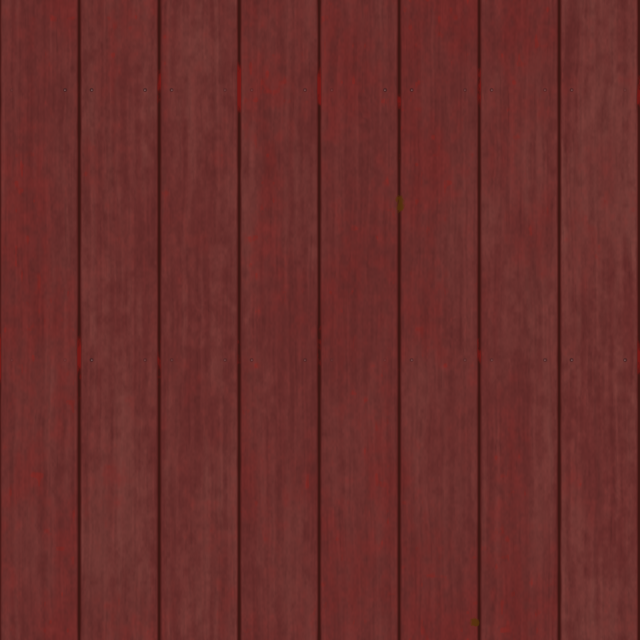
Reproduce this texture procedurally as a WebGL 1 fragment shader.

```glsl
precision highp float;
// Red painted vertical wood planks with dark seams, screws, chipped paint and moss.
uniform vec2 u_resolution;

#define PLANKS 8.0
#define SEAM_SHIFT 0.0104
#define SEAM_CORE 0.0012
#define SEAM_SHADE 0.0052
#define SCREW_RADIUS 0.0029
#define GRAIN_CONTRAST 0.30
#define PAINT vec3(0.398, 0.174, 0.165)
#define FADED vec3(0.437, 0.226, 0.207)
#define FRESH_RED vec3(0.438, 0.152, 0.143)
#define SEAM_EDGE vec3(0.300, 0.108, 0.098)
#define SEAM_DARK vec3(0.225, 0.085, 0.068)
#define MOSS vec3(0.330, 0.200, 0.040)

float hash(vec2 p) {
  vec3 q = fract(vec3(p.xyx) * 0.1031);
  q += dot(q, q.yzx + 33.33);
  return fract((q.x + q.y) * q.z);
}

// Value noise that wraps vertically after `period` cells.
float noise(vec2 p, float period, float seed) {
  vec2 cell = floor(p);
  vec2 t = fract(p);
  t = t * t * (3.0 - 2.0 * t);
  float x = cell.x + seed * 97.0 + 11.0;
  float y0 = mod(cell.y, period);
  float y1 = mod(cell.y + 1.0, period);
  float low = mix(hash(vec2(x, y0)), hash(vec2(x + 1.0, y0)), t.x);
  float high = mix(hash(vec2(x, y1)), hash(vec2(x + 1.0, y1)), t.x);
  return mix(low, high, t.y);
}

// Layered noise; freq.y must be a whole number so the pattern wraps.
float fbm(vec2 p, vec2 freq, float seed) {
  float sum = 0.0;
  float weight = 0.5;
  for (int i = 0; i < 4; i++) {
    sum += weight * noise(p * freq, freq.y, seed + float(i) * 9.0);
    freq *= 2.0;
    weight *= 0.5;
  }
  return sum / 0.9375;
}

vec3 plankColor(vec2 p, float id) {
  // A faint knot on some planks.
  vec2 knotPos = vec2(0.3 + 0.4 * hash(vec2(id, 3.0)), 0.15 + 0.7 * hash(vec2(id, 8.0)));
  float warp = fbm(p, vec2(1.5, 4.0), id) - 0.5;
  float ripple = fbm(p, vec2(5.0, 24.0), id + 10.0) - 0.5;
  float knotDist = length((p - knotPos) * vec2(1.0, 5.0) + 0.3 * ripple);
  float knot = step(0.6, hash(vec2(id, 21.0))) * exp(-knotDist * knotDist * 18.0);
  float u = p.x + 0.10 * warp + 0.03 * ripple;

  // Grain: long fibres, thin lines, fine flecks and short dark pores.
  float fibres = noise(vec2(u * 17.0, p.y * 4.0), 4.0, id + 20.0);
  float lines = noise(vec2(u * 38.0, p.y * 12.0), 12.0, id + 40.0);
  float flecks = fbm(p, vec2(12.0, 56.0), id + 60.0);
  float speckle = noise(p * vec2(40.0, 190.0), 190.0, id + 70.0);
  float grain = 0.14 * fibres + 0.27 * lines + 0.40 * flecks + 0.19 * speckle - 0.5;
  float pore = smoothstep(0.78, 0.95, noise(vec2(u * 30.0, p.y * 40.0), 40.0, id + 75.0));
  grain += 0.10 * knot * sin(knotDist * 50.0 + 14.0 * ripple) - 0.10 * pore;

  // Sun-faded patches and pale drifting streaks.
  float redPlank = 0.5 + 0.5 * cos((id - 4.4) * 1.1);
  float patches = fbm(p, vec2(2.0, 6.0), id + 80.0);
  float streak = smoothstep(0.72, 0.98, noise(vec2(u * 9.0 + 2.0 * warp, p.y * 3.0), 3.0, id + 100.0));
  float fade = smoothstep(0.32, 0.72, 0.5 * patches + 0.2 * fibres + 0.3 * flecks);
  vec3 color = mix(PAINT, FADED, clamp(fade * (0.85 - 0.45 * redPlank) + 0.25 * streak, 0.0, 1.0));

  // Fresher red soaks softly through, mostly towards the plank ends.
  float ends = smoothstep(0.8, 1.0, cos(6.28318 * p.y));
  float soak = 0.6 * fbm(p, vec2(2.5, 8.0), id + 120.0) + 0.4 * flecks;
  soak += 0.14 * redPlank + 0.07 * ends;
  color = mix(color, FRESH_RED, 0.60 * smoothstep(0.50, 0.84, soak));
  float chip = smoothstep(0.80, 0.96, noise(p * vec2(14.0, 70.0), 70.0, id + 140.0));
  color = mix(color, vec3(0.52, 0.14, 0.12), 0.45 * chip * smoothstep(0.60, 0.74, soak));
  return color * (1.0 + GRAIN_CONTRAST * grain);
}

void main() {
  vec2 uv = gl_FragCoord.xy / u_resolution;
  float px = 1.0 / min(u_resolution.x, u_resolution.y);
  float across = uv.x * PLANKS + SEAM_SHIFT;
  float id = mod(floor(across), PLANKS);
  vec2 p = vec2(fract(across), uv.y);
  vec3 color = plankColor(p, id);

  // Seams, with a soft shaded edge and a dark core of uneven width.
  float seamId = mod(floor(across + 0.5), PLANKS);
  float seamDist = min(p.x, 1.0 - p.x) / PLANKS;
  seamDist += 0.0012 * (fbm(vec2(0.1, uv.y), vec2(1.0, 25.0), seamId) - 0.5);
  color = mix(color, SEAM_EDGE, 1.0 - smoothstep(SEAM_CORE, SEAM_SHADE, seamDist));
  color = mix(color, SEAM_DARK, 1.0 - smoothstep(SEAM_CORE - px * 0.5, SEAM_CORE + px, seamDist));

  // Two rows of screws, with runs of bright chipped paint in the seams beside them.
  float chipped = 0.0;
  for (int i = 0; i < 2; i++) {
    float row = 0.4375 + 0.4219 * float(i);
    float side = step(0.49, p.x);
    vec2 offset = vec2((abs(p.x - 0.49) - 0.335) / PLANKS, uv.y - row);
    float r = length(offset);
    float shown = mix(0.15, 0.85, hash(vec2(id * 2.0 + side, row * 90.0)));
    float head = 1.0 - smoothstep(SCREW_RADIUS - px, SCREW_RADIUS + px, r);
    float metal = 1.0 - smoothstep(0.0, SCREW_RADIUS * 0.8, length(offset + 0.0004));
    color = mix(color, mix(vec3(0.25, 0.13, 0.13), vec3(0.48, 0.37, 0.37), metal), head * shown);
    float reach = exp(-pow(offset.y / 0.045, 2.0));
    chipped = max(chipped, reach * (0.35 + 0.65 * hash(vec2(seamId, row * 50.0))));
  }
  float flake = fbm(vec2(across * 0.8, uv.y), vec2(9.0, 45.0), 30.0);
  float bare = smoothstep(0.62, 0.88, flake * 0.75 + chipped * 0.5);
  color = mix(color, vec3(0.53, 0.10, 0.09), 0.75 * bare * (1.0 - smoothstep(0.0015, 0.0044, seamDist)));

  // Small ragged moss tufts.
  for (int i = 0; i < 2; i++) {
    vec2 tuft = (uv - vec2(0.625 + 0.116 * float(i), 0.68 - 0.653 * float(i))) / vec2(0.009, 0.018 - 0.006 * float(i));
    float ragged = fbm(uv, vec2(110.0, 110.0), 7.0);
    color = mix(color, MOSS, 0.8 * smoothstep(0.35, 0.75, ragged + 0.55 - 0.75 * length(tuft)));
  }
  gl_FragColor = vec4(color, 1.0);
}
```
